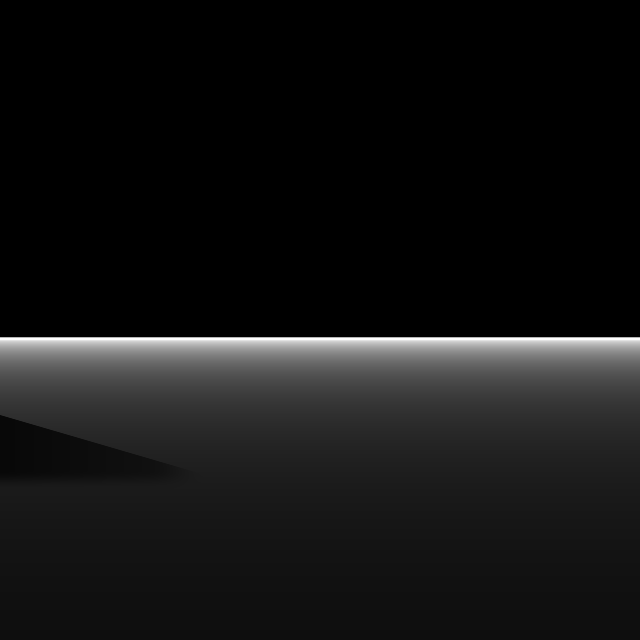
A Shadertoy shader for this background:

```glsl
// A dark floor runs out to a bright horizon beneath a black sky.
// Floor light falls off as the inverse of the distance below the horizon;
// a wedge of shadow with a crisp top and soft base enters from the left.

const float HORIZON = 0.473;          // height of the horizon line
const float LINE_WIDTH = 0.0045;      // thickness of the white rim
const float FLOOR_GAIN = 0.0275;      // strength of the floor light
const float FLOOR_OFFSET = 0.027;     // keeps the falloff finite at the rim

const float WEDGE_TOP = 0.3516;       // wedge height at the left border
const float WEDGE_SLOPE = -0.292;     // tilt of its upper edge
const vec2 WEDGE_BASE = vec2(0.234, 0.264);  // vertical fade range
const vec2 WEDGE_TIP = vec2(0.235, 0.325);   // horizontal fade range
const float SHADE_LEFT = 0.030;       // shadow grey at the left border
const float SHADE_RIGHT = 0.075;      // shadow grey at the tip

// Coverage of a half plane: 1 where distance is positive, smoothed by a pixel.
float coverage(float dist, float pixel) {
    return smoothstep(-0.5 * pixel, 0.5 * pixel, dist);
}

float floorLight(float depth) {
    return FLOOR_GAIN / (max(depth, 0.0) + FLOOR_OFFSET);
}

float wedgeMask(vec2 p, float pixel) {
    float edge = WEDGE_TOP + WEDGE_SLOPE * p.x - p.y;
    float top = coverage(edge / length(vec2(1.0, WEDGE_SLOPE)), pixel);
    float base = smoothstep(WEDGE_BASE.x, WEDGE_BASE.y, p.y);
    float tip = 1.0 - smoothstep(WEDGE_TIP.x, WEDGE_TIP.y, p.x);
    return top * base * tip;
}

void mainImage(out vec4 fragColor, in vec2 fragCoord) {
    vec2 p = fragCoord / iResolution.xy;
    float pixel = 1.0 / iResolution.y;
    float depth = HORIZON - p.y;

    // Floor with its shadow
    float grey = floorLight(depth);
    float shade = mix(SHADE_LEFT, SHADE_RIGHT, clamp(p.x / WEDGE_TIP.y, 0.0, 1.0));
    grey = mix(grey, shade, wedgeMask(p, pixel));

    // White rim, then black sky above it
    grey = mix(1.0, grey, coverage(depth - LINE_WIDTH, 1.5 * pixel));
    grey *= coverage(depth, 1.5 * pixel);

    fragColor = vec4(vec3(clamp(grey, 0.0, 1.0)), 1.0);
}
```
